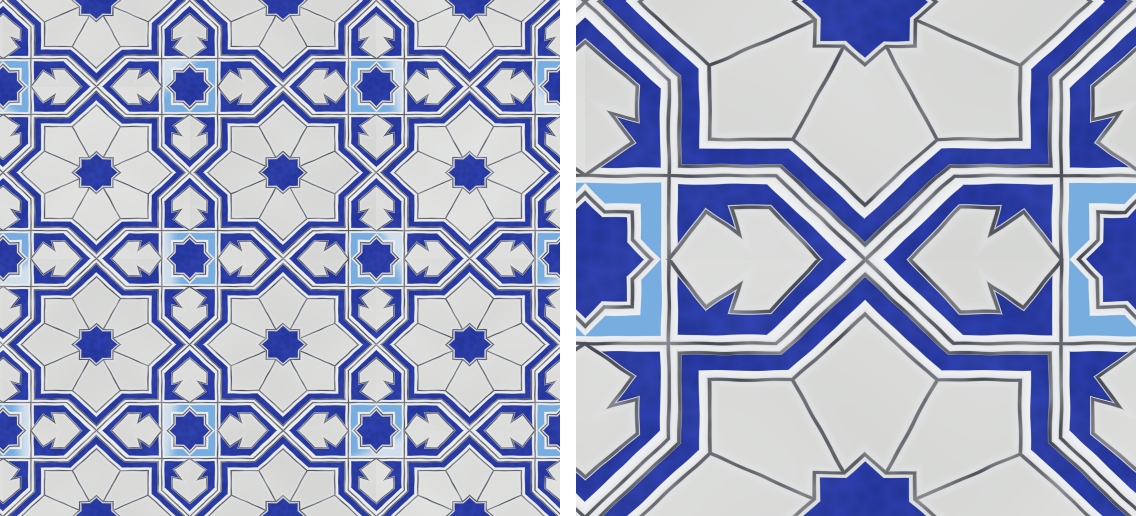
Left: the whole. Right: its middle third, enlarged.
A WebGL 1 fragment shader for this pattern:

```glsl
precision highp float;
// Glazed tile pattern: eight-petalled stars in blue bands, arrow tiles and small corner stars.
// Each cell is mirrored into one octant and drawn with distances to squares and diamonds;
// wrapping sines and cellular noise add hand-made wobble, worn ink and mottled glaze.

uniform vec2 u_resolution;

#define REPEATS 3.0
#define ORIGIN vec2(0.516, -0.003)
#define TILE_EDGE 0.344
#define SMALL_STAR 0.088
#define INK_WIDTH 0.0032
#define WOBBLE 0.0011
#define PETAL vec3(0.860, 0.865, 0.858)
#define RIM vec3(0.935, 0.94, 0.945)
#define BLUE vec3(0.165, 0.235, 0.645)
#define SKY vec3(0.47, 0.68, 0.88)
#define INK vec3(0.20, 0.21, 0.25)
#define TAU 6.2831853

float pixel;

float fill(float d) { return 1.0 - smoothstep(-0.7 * pixel, 0.7 * pixel, d); }

float hash(vec2 p) { return fract(sin(dot(p, vec2(127.1, 311.7))) * 4375.85); }

// Size of the eight-pointed star (square joined with diamond) through p
float octagram(vec2 p, float diamondShift) {
  return min(max(p.x, p.y), (p.x + p.y) * 0.7071 - diamondShift);
}

// Distance to the nearest scattered point, wrapping over the grid
float cellular(vec2 uv, vec2 grid) {
  vec2 p = uv * grid, cell = floor(p);
  float nearest = 2.0;
  for (int y = -1; y <= 1; y++) {
    for (int x = -1; x <= 1; x++) {
      vec2 n = cell + vec2(float(x), float(y));
      vec2 id = mod(n, grid);
      vec2 jitter = vec2(hash(id), hash(id + 57.3));
      nearest = min(nearest, length(n + jitter - p));
    }
  }
  return nearest;
}

// Layered sines with whole periods across the canvas
float waves(vec2 uv, float k) {
  vec2 t = uv * TAU;
  return (sin(t.x * k + 2.0 * sin(t.y * (k - 2.0)))
        + sin(t.y * (k + 4.0) + 2.0 * sin(t.x * (k + 1.0)))) * 0.5;
}

// Notched arrow: x runs from the crossing to the corner tile, y is the half width
float arrowShape(vec2 p) {
  float front = dot(p - vec2(0.080, 0.0), vec2(-0.745, 0.667));
  float back = dot(p - vec2(TILE_EDGE, 0.0), vec2(0.803, 0.596));
  float body = max(max(front, back), p.y - 0.097);
  vec2 q = p - vec2(0.220, 0.047);
  float notch = min(dot(q, vec2(0.965, -0.263)), dot(q, vec2(-0.583, 0.813)));
  return max(body, notch);
}

void main() {
  vec2 uv = gl_FragCoord.xy / u_resolution;
  pixel = REPEATS / u_resolution.y;

  // Repeat, wobble and fold
  vec2 g = uv * REPEATS - ORIGIN;
  vec2 starId = mod(floor(g + 0.5), REPEATS);
  vec2 cornerId = mod(floor(g), REPEATS);
  vec2 p = fract(g + 0.5) - 0.5;
  vec2 a = abs(p + WOBBLE * vec2(waves(uv, 17.0), waves(uv.yx, 21.0)));
  a += vec2(-0.0065, 0.0065) * min(a / TILE_EDGE, (0.5 - a) / (0.5 - TILE_EDGE));
  vec2 b = vec2(max(a.x, a.y), min(a.x, a.y));
  vec2 c = abs(0.5 - a);

  // Distances of the parts
  float star = octagram(b, 0.0096);
  float small = min(octagram(a, 0.0), octagram(c, 0.0));
  float corner = max(c.x, c.y) - (0.5 - TILE_EDGE);
  vec2 t = vec2(b.y, 0.5 - b.x);
  float arrow = arrowShape(t);
  float arrowTile = max(max(t.y - 0.140, t.x - 0.328), (t.y - t.x + 0.032) * 0.7071);
  float divider = abs(dot(b, vec2(0.439, -0.898)) - 0.006);
  divider = max(divider, max(SMALL_STAR - small, star - 0.272));

  // Ink lines
  float ink = min(abs(star - 0.272), abs(star - 0.325));
  ink = min(ink, min(abs(star - TILE_EDGE), abs(corner)));
  ink = min(ink, min(abs(small - SMALL_STAR), divider));
  ink = min(ink, abs(arrow));

  // Ceramic with bright raised rims and slight tone differences
  float mottle = cellular(uv, vec2(96.0, 88.0));
  float tone = 0.03 * (hash(starId + 3.0) - 0.5) + 0.012 * waves(uv, 3.0);
  vec3 clay = mix(PETAL + tone, RIM, 0.85 * exp(-ink * ink / 0.00012));
  vec3 glaze = BLUE * (0.93 + 0.14 * mottle) + 0.015 * waves(uv, 9.0);
  vec3 color = mix(RIM, clay, fill(star - 0.272));

  // Blue star band and arrow tiles
  color = mix(color, glaze, fill(abs(star - 0.306) - 0.0155));
  color = mix(color, glaze, fill(arrowTile));
  color = mix(color, clay, fill(arrow - 0.005));

  // Light frame of the corner tiles, faded toward a varying side
  float turn = TAU * hash(cornerId + 11.0);
  float fade = dot(fract(g) - 0.5, vec2(cos(turn), sin(turn)));
  float frame = max(corner + 0.014, max(-0.052 - corner, SMALL_STAR + 0.012 - small));
  color = mix(color, SKY, fill(frame) * (1.0 - 0.75 * smoothstep(0.04, 0.13, fade)));

  // Small stars, then soft shading and worn ink on top
  color = mix(color, glaze, fill(small - SMALL_STAR + 0.010));
  color *= 1.0 - 0.13 * exp(-ink / 0.005);
  float wear = 0.72 + 0.18 * waves(uv, 13.0) - 0.12 * mottle;
  color = mix(color, INK, wear * fill(ink - INK_WIDTH));
  gl_FragColor = vec4(clamp(color, 0.0, 1.0), 1.0);
}
```
